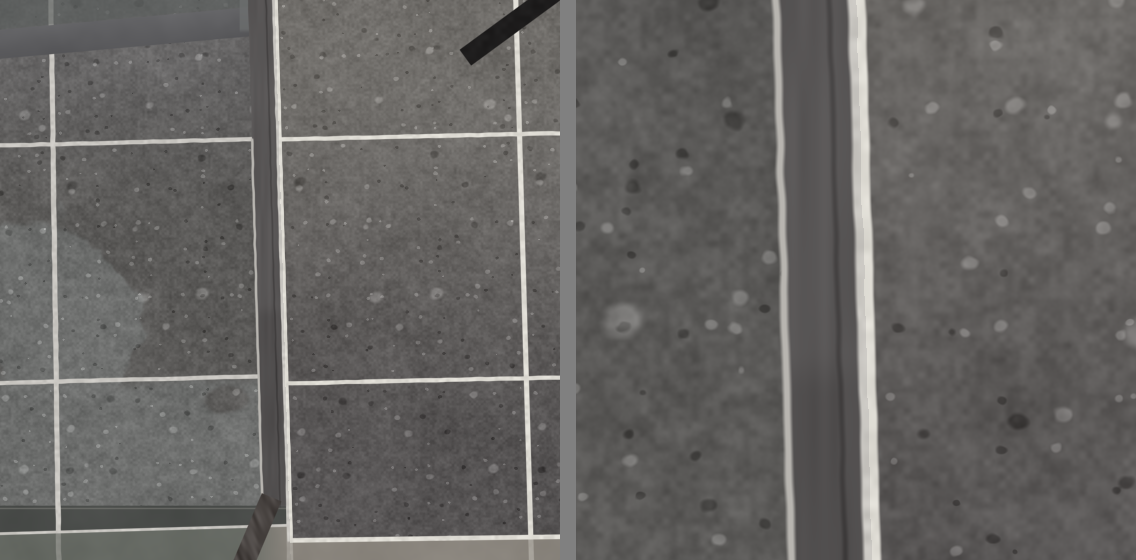
Left, the full canvas; right, a detail of the centre.
Give the GLSL for this texture, as a three.js fragment shader.

```glsl
// Grey stone tiles with pale grout, split by an upright metal strip, with a
// ledge and floor below and a few rails. Each side has its own slightly skewed
// tile grid; sine-hash noise adds grain, damp stains and a repeated speck print.
varying vec2 vUv;

float hash(vec2 p) {
  return fract(sin(dot(p, vec2(127.1, 311.7))) * 43758.5453);
}

float noise(vec2 p) {
  vec2 i = floor(p), f = fract(p);
  f = f * f * (3.0 - 2.0 * f);
  return mix(mix(hash(i), hash(i + vec2(1.0, 0.0)), f.x),
             mix(hash(i + vec2(0.0, 1.0)), hash(i + 1.0), f.x), f.y);
}

float fbm(vec2 p) {
  float sum = 0.0, amp = 0.5;
  for (int i = 0; i < 4; i++) {
    sum += amp * noise(p);
    p = mat2(1.6, 1.2, -1.2, 1.6) * p + 7.3;
    amp *= 0.55;
  }
  return sum;
}

// Soft-edged interval, line and flat-ended bar
float band(float x, float lo, float hi) {
  return smoothstep(lo - 0.0015, lo + 0.0015, x) * (1.0 - smoothstep(hi - 0.0015, hi + 0.0015, x));
}

float line(float d, float halfWidth) {
  return band(d, -halfWidth, halfWidth);
}

float bar(vec2 p, vec2 a, vec2 b, float halfWidth) {
  vec2 dir = normalize(b - a), q = p - a;
  return band(dot(q, dir), 0.0, length(b - a)) * line(dir.x * q.y - dir.y * q.x, halfWidth);
}

// Pale and dark flecks, printed alike on every tile of a row
float specks(vec2 tile) {
  float sum = 0.0;
  for (int i = 0; i < 4; i++) {
    float k = float(i);
    vec2 g = fract(tile) * (4.0 + 3.0 * k);
    vec2 id = floor(g) + floor(tile.y) * 17.0 + k * 41.0;
    vec2 d = fract(g) - 0.3 - 0.4 * vec2(hash(id), hash(id + 5.2));
    float r = 0.06 + 0.09 * hash(id + 9.1);
    float edge = length(d * vec2(1.0, 1.2)) + 0.06 * (noise(g * 9.0) - 0.5);
    float tone = hash(id + 2.7) > 0.5 ? 0.13 : -0.10;
    sum += tone * step(0.62, hash(id + 3.9)) * (1.0 - smoothstep(r * 0.5, r * 1.1, edge));
  }
  return sum;
}

void main() {
  vec2 uv = vUv;
  float wobble = 0.0012 * (noise(uv * 55.0) - 0.5);
  float seam = 0.519 - 0.028 * uv.y + wobble;
  float right = step(seam, uv.x);

  // Tile coordinates on either side of the seam
  vec2 size = mix(vec2(0.412, 0.424), vec2(0.43, 0.436), right);
  vec2 start = mix(vec2(0.105 - 0.014 * uv.y, 0.316 + 0.026 * uv.x),
                   vec2(seam, 0.304 + 0.022 * uv.x), right);
  vec2 tile = (uv - start + wobble) / size;

  // Stone tone, damp stains and grain
  float cloud = fbm(uv * 9.0) - 0.45;
  vec3 rightStone = mix(vec3(0.33, 0.32, 0.32), vec3(0.43, 0.42, 0.405), smoothstep(0.1, 0.95, uv.y));
  vec3 leftStone = mix(vec3(0.355, 0.35, 0.343), vec3(0.395, 0.39, 0.39), smoothstep(0.6, 0.95, uv.y));
  float damp = 0.14 - length((uv - vec2(0.09, 0.44)) * vec2(1.0, 0.9)) + 0.13 * cloud;
  damp = max(smoothstep(-0.006, 0.006, damp), 1.0 - smoothstep(0.31, 0.34, uv.y + 0.06 * cloud));
  float blot = length((uv - vec2(0.41, 0.287)) * vec2(1.0, 1.5)) + 0.05 * cloud;
  damp *= smoothstep(0.035, 0.05, blot);
  leftStone = mix(leftStone, vec3(0.415, 0.42, 0.415), damp);
  vec3 col = mix(leftStone, rightStone, right) + 0.07 * cloud;
  col += 0.10 * (fbm(uv * 75.0) - 0.45) + 0.055 * (noise(uv * 230.0) - 0.5);
  col += specks(tile);

  // Grout
  vec2 gap = abs(fract(tile + 0.5) - 0.5) * size;
  vec3 groutColor = mix(vec3(0.79, 0.78, 0.76), vec3(0.87, 0.86, 0.83), right);
  groutColor += 0.08 * (noise(uv * 150.0) - 0.5);
  col = mix(col, groutColor, line(gap.y, 0.0038));

  // Ledge and floor
  float floorTop = mix(0.047 + 0.029 * uv.x, 0.028 + 0.0135 * uv.x, right);
  float ledge = band(uv.y, floorTop, 0.097) * (1.0 - right);
  col = mix(col, vec3(0.285, 0.295, 0.285) + 0.07 * cloud, ledge);
  col = mix(col, vec3(0.48, 0.48, 0.46), 0.6 * line(uv.y - 0.092, 0.0012) * (1.0 - right));
  float ground = 1.0 - smoothstep(-0.0015, 0.0015, uv.y - floorTop);
  vec3 groundColor = mix(vec3(0.40, 0.415, 0.39), vec3(0.54, 0.52, 0.49), smoothstep(0.42, 0.53, uv.x));
  col = mix(col, groundColor + 0.08 * cloud, ground);
  col = mix(col, groutColor, line(gap.x, 0.0046) * (1.0 - 0.65 * ground));
  col = mix(col, groutColor, line(uv.y - floorTop, mix(0.0025, 0.0042, right)));

  // Slanted rail and post at the upper left
  float rail = uv.y - 0.921 - 0.09 * uv.x;
  float leftPart = 1.0 - smoothstep(0.455, 0.46, uv.x);
  col = mix(col, vec3(0.36, 0.375, 0.37) + 0.05 * cloud, 0.7 * leftPart * smoothstep(0.02, 0.03, rail));
  vec3 railColor = vec3(0.365, 0.365, 0.375) + 1.2 * rail + 0.08 * cloud;
  col = mix(col, railColor, leftPart * band(rail, -0.026, 0.026));
  col = mix(col, vec3(0.43, 0.44, 0.44), 0.7 * band(uv.x, 0.428, 0.45) * smoothstep(0.94, 0.95, uv.y));

  // Upright strip with its crease and side lines
  float x = uv.x - seam;
  float upright = smoothstep(0.09, 0.10, uv.y);
  vec3 stripColor = vec3(0.345, 0.335, 0.335) + 0.04 * (noise(uv * vec2(160.0, 12.0)) - 0.5);
  stripColor -= 0.07 * line(x + 0.016, 0.0015) + 0.03 * smoothstep(0.46, 0.43, uv.y);
  col = mix(col, stripColor, upright * band(x, -0.048, 0.0));
  col = mix(col, vec3(0.72, 0.71, 0.69), upright * (1.0 - smoothstep(0.75, 0.755, uv.y)) * line(x + 0.048, 0.0022));
  col = mix(col, groutColor, smoothstep(0.03, 0.035, uv.y) * line(x, 0.005));

  // Brown leg below and black bar above
  vec3 legColor = vec3(0.27, 0.25, 0.24) + 0.16 * (noise(vec2(uv.x + 0.4 * uv.y, uv.y * 0.2) * 130.0) - 0.5);
  col = mix(col, legColor, bar(uv, vec2(0.485, 0.112), vec2(0.425, -0.03), 0.019));
  vec3 blackColor = vec3(0.10, 0.095, 0.095) + 0.03 * noise(uv * 90.0);
  col = mix(col, blackColor, bar(uv, vec2(0.831, 0.897), vec2(1.04, 1.05), 0.0175));

  gl_FragColor = vec4(col, 1.0);
}
```
